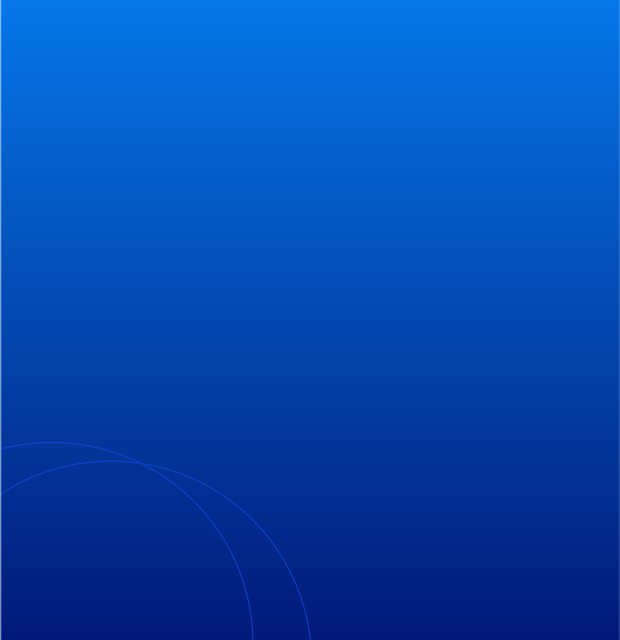
This background is drawn by a WebGL 2 fragment shader. Its source:

```glsl
#version 300 es
precision highp float;
// A vertical blue gradient with two thin overlapping arcs rising from the
// lower left corner and a pale hairline on the side borders. The arcs are
// circle distance fields; all lengths are fractions of the canvas height.

uniform vec2 u_resolution;
out vec4 fragColor;

const vec3 SKY_BLUE  = vec3(0.022, 0.465, 0.910);
const vec3 DEEP_NAVY = vec3(0.005, 0.098, 0.472);
const vec3 ARC_BLUE  = vec3(0.070, 0.290, 0.880);
const vec3 EDGE_PALE = vec3(0.800, 0.890, 0.960);

// Soft coverage of a line of the given width at distance d from its centre.
float lineMask(float d, float width, float blur) {
    return 1.0 - smoothstep(0.5 * width - 0.5 * blur, 0.5 * width + 0.5 * blur, abs(d));
}

// Coverage of a circle outline.
float ringMask(vec2 p, vec2 center, float radius, float width, float blur) {
    return lineMask(length(p - center) - radius, width, blur);
}

void main() {
    vec2 p = gl_FragCoord.xy / u_resolution.y;
    float aspect = u_resolution.x / u_resolution.y;
    float blur = 1.5 / u_resolution.y;

    // Background gradient
    vec3 color = mix(DEEP_NAVY, SKY_BLUE, p.y);

    // Overlapping arcs
    float arcWidth = 0.0018;
    float first = ringMask(p, vec2(0.0807, -0.0059), 0.3145, arcWidth, blur);
    float second = ringMask(p, vec2(0.1732, -0.0340), 0.3135, arcWidth, blur);
    color = mix(color, ARC_BLUE, 0.70 * max(first, second));

    // Pale borders, stronger on the left
    float leftEdge = lineMask(p.x, 0.0039, blur);
    float rightEdge = lineMask(aspect - p.x, 0.0039, blur);
    color = mix(color, EDGE_PALE, 0.60 * leftEdge + 0.18 * rightEdge);

    fragColor = vec4(color, 1.0);
}
```
